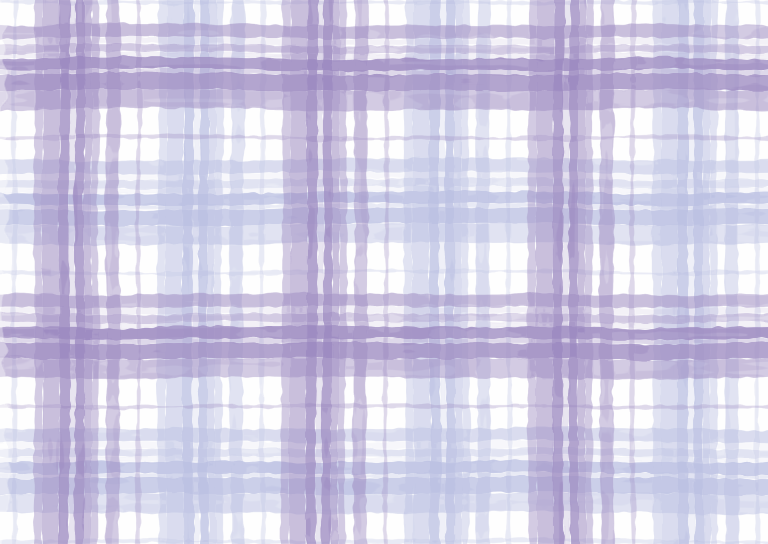
Reproduce this pattern procedurally as a Shadertoy shader.

```glsl
// Lengths are in canvas heights, measured from the top left
const vec2 HALF_REPEAT = vec2(0.2274, 0.2473);
const vec2 ORIGIN = vec2(0.0626, 0.046);
const float LEAD = 0.06;          // room for wobble before the first stripe
const vec3 PAPER = vec3(0.995);
const vec3 PURPLE_INK = vec3(0.62, 0.55, 0.76);
const vec3 BLUE_INK = vec3(0.74, 0.76, 0.89);
const float WANDER = 0.022;       // slow drift of a whole band
const float ROUGHNESS = 0.026;    // ragged stripe edges
const float MOTTLE = 0.16;        // uneven pigment
const float TONES = 9.0;          // flat tones per ink
const float FRAY_WIDTH = 0.02;    // ragged brush start at the left

// Stripes as start, end (fractions of a half repeat) and ink strength
const int STRIPES = 9;
const vec3 COLUMNS[STRIPES] = vec3[STRIPES](
    vec3(0.0, 0.07, 0.45), vec3(0.065, 0.205, 0.57), vec3(0.2, 0.285, 0.8),
    vec3(0.28, 0.335, 0.25), vec3(0.33, 0.407, 0.8), vec3(0.4, 0.465, 0.58),
    vec3(0.46, 0.52, 0.45), vec3(0.583, 0.69, 0.5), vec3(0.825, 0.86, 0.3));
const vec3 ROWS[STRIPES] = vec3[STRIPES](
    vec3(0.0, 0.097, 0.52), vec3(0.095, 0.15, 0.08), vec3(0.149, 0.209, 0.4),
    vec3(0.205, 0.25, 0.15), vec3(0.246, 0.335, 0.84), vec3(0.33, 0.37, 0.3),
    vec3(0.365, 0.484, 0.8), vec3(0.48, 0.626, 0.5), vec3(0.825, 0.852, 0.3));

float hash(vec2 p) {
    return fract(sin(dot(p, vec2(127.1, 311.7))) * 43758.5453);
}

float noise(vec2 p) {
    vec2 i = floor(p), f = fract(p);
    f = f * f * (3.0 - 2.0 * f);
    return mix(mix(hash(i), hash(i + vec2(1, 0)), f.x),
               mix(hash(i + vec2(0, 1)), hash(i + vec2(1, 1)), f.x), f.y);
}

// Ragged offset of one stripe edge
float edgeWobble(float along, float seed) {
    float coarse = noise(vec2(along * 22.0, seed)) - 0.5;
    float fine = noise(vec2(along * 75.0, seed + 40.0)) - 0.5;
    return ROUGHNESS * (0.5 * coarse + 0.6 * fine);
}

// Purple and blue ink laid by one set of parallel stripes
vec2 stripeInk(vec3 stripes[STRIPES], float across, float along,
               float origin, float halfRepeat, float axisSeed) {
    float position = (across - origin) / halfRepeat + LEAD;
    float band = floor(position);
    float bandSeed = axisSeed + band * 31.0;
    float u = position - band - LEAD;
    u += WANDER * (noise(vec2(along * 5.0, bandSeed)) - 0.5);
    float soft = 0.75 / (iResolution.y * halfRepeat);

    float ink = 0.0;
    for (int i = 0; i < STRIPES; i++) {
        float seed = bandSeed + float(i) * 3.0;
        float start = stripes[i].x + edgeWobble(along, seed);
        float end = stripes[i].y + edgeWobble(along, seed + 1.0);
        float cover = smoothstep(start - soft, start + soft, u)
                    * (1.0 - smoothstep(end - soft, end + soft, u));
        ink = max(ink, cover * stripes[i].z);
    }

    // Pigment pools and long brush streaks
    float pools = noise(vec2(across, along) * 28.0 + axisSeed) - 0.5;
    float streaks = noise(vec2(across * 130.0, along * 6.0) + axisSeed) - 0.5;
    ink *= 1.0 + MOTTLE * (0.6 * pools + 0.7 * streaks);
    return mod(band, 2.0) < 0.5 ? vec2(ink, 0.0) : vec2(0.0, ink);
}

// Flat tones with smoothed borders
float flattenTones(float ink) {
    float tone = ink * TONES;
    float soft = clamp(fwidth(tone), 0.02, 0.5);
    return (floor(tone) + smoothstep(0.5 - soft, 0.5 + soft, fract(tone))) / TONES;
}

void mainImage(out vec4 fragColor, in vec2 fragCoord) {
    vec2 p = vec2(fragCoord.x, iResolution.y - fragCoord.y) / iResolution.y;

    vec2 columns = stripeInk(COLUMNS, p.x, p.y, ORIGIN.x, HALF_REPEAT.x, 11.0);
    vec2 rows = stripeInk(ROWS, p.y, p.x, ORIGIN.y, HALF_REPEAT.y, 517.0);

    // Brush start of the rows
    float fray = FRAY_WIDTH * noise(vec2(p.y * 45.0, 3.0));
    rows *= mix(0.6, 1.0, smoothstep(fray - 0.002, fray + 0.002, p.x));

    // Overlapping washes
    vec2 ink = 1.0 - (1.0 - columns) * (1.0 - rows);
    vec3 color = mix(PAPER, BLUE_INK, flattenTones(ink.y));
    color = mix(color, PURPLE_INK, flattenTones(ink.x));
    fragColor = vec4(color, 1.0);
}
```
